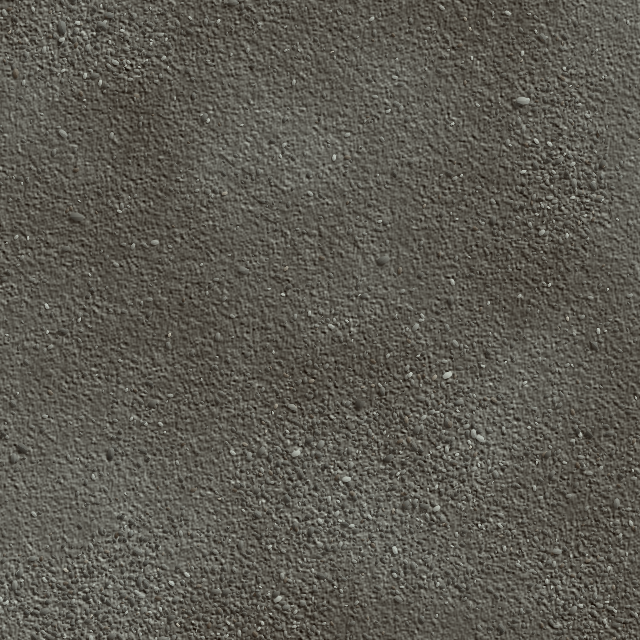
This texture is drawn by a Shadertoy shader. Its source:

```glsl
// Weathered dirt ground: fine embossed grit with soft stains, patches of
// loose gravel, sparse larger pebbles and a few thin cracks.
// Stones are jittered grid cells, each lit from one side with a small shadow.

#define DARK_EARTH  vec3(0.23, 0.21, 0.18)
#define PALE_STONE  vec3(0.66, 0.67, 0.63)
#define LIGHT_DIR   vec2(0.6, 0.8)
#define BASE_TONE   0.30
#define GRIT_SCALE  195.0
#define GRIT_RELIEF 1.0
#define GRAVEL_SCALE 125.0
#define STAIN_DEPTH 0.40
#define CRACK_COUNT 3

float hash12(vec2 p) {
    vec3 q = fract(p.xyx * 0.1031);
    q += dot(q, q.yzx + 33.33);
    return fract((q.x + q.y) * q.z);
}

vec2 hash22(vec2 p) {
    vec3 q = fract(p.xyx * vec3(0.1031, 0.1030, 0.0973));
    q += dot(q, q.yzx + 33.33);
    return fract((q.xx + q.yz) * q.zy);
}

float noise(vec2 p) {
    vec2 i = floor(p), f = fract(p);
    f = f * f * (3.0 - 2.0 * f);
    return mix(mix(hash12(i), hash12(i + vec2(1, 0)), f.x),
               mix(hash12(i + vec2(0, 1)), hash12(i + 1.0), f.x), f.y);
}

float fbm(vec2 p) {
    float sum = 0.0, amp = 0.5;
    for (int i = 0; i < 5; i++) {
        sum += amp * noise(p);
        p = mat2(1.6, 1.2, -1.2, 1.6) * p + 7.3;
        amp *= 0.5;
    }
    return sum / 0.97;
}

// Height of the packed fine grit, on turned grids to hide their axes
float gritHeight(vec2 p) {
    vec2 q = mat2(0.8, 0.6, -0.6, 0.8) * p * GRIT_SCALE + 200.0;
    return 0.55 * noise(q) + 0.45 * noise(mat2(1.5, -0.8, 0.8, 1.5) * q + 19.0);
}

float blob(vec2 p, vec2 centre, vec2 size) {
    vec2 d = (p - centre) / size;
    return exp(-dot(d, d));
}

// Where loose gravel gathers, 0 to 1
float gravelMask(vec2 p) {
    float spread = blob(p, vec2(0.18, 0.97), vec2(0.20, 0.09))
                 + blob(p, vec2(0.88, 0.69), vec2(0.10, 0.14))
                 + blob(p, vec2(0.60, 0.27), vec2(0.32, 0.17))
                 + blob(p, vec2(0.20, 0.03), vec2(0.30, 0.12))
                 + 0.6 * blob(p, vec2(0.90, 0.08), vec2(0.14, 0.14));
    return smoothstep(0.42, 0.98, 0.55 * spread + 0.8 * fbm(p * 10.0 + 3.0));
}

// Draws one layer of scattered stones over the tone; returns a warm tint
float addStones(inout float tone, vec2 p, float scale, float density, float size) {
    vec2 g = p * scale, cell = floor(g);
    float blur = 0.06 + 0.35 * scale / (iResolution.y * size);
    float warmth = 0.0;
    for (int k = 0; k < 9; k++) {
        vec2 id = cell + vec2(k % 3, k / 3) - 1.0;
        vec2 seed = id + scale * 1.7;
        if (hash12(seed + 5.1) > density) continue;
        vec2 a = hash22(seed), b = hash22(seed + 41.7);
        float turn = 6.283 * b.x;
        mat2 spin = mat2(cos(turn), sin(turn), -sin(turn), cos(turn));
        vec2 q = (g - id - 0.1 - 0.8 * a) / (size * mix(0.55, 1.25, b.y * b.y));
        vec2 s = spin * q * vec2(0.8, 1.25);
        vec2 t = spin * (q + LIGHT_DIR * 0.7) * vec2(0.8, 1.25);
        // Angular outline: a box cut by a skewed diamond
        float d = max(max(abs(s.x), abs(s.y)), 0.72 * abs(s.x + 0.3 * s.y) + 0.72 * abs(s.y));
        float shade = 1.0 - smoothstep(0.6, 1.3, length(t));
        float cover = 1.0 - smoothstep(1.0 - blur, 1.0 + blur, d);
        float pale = hash12(seed + 77.3);
        // Two facets meet along the stone's long axis
        float facet = dot(q, LIGHT_DIR) + 0.3 * sign(s.y) * dot(spin * LIGHT_DIR, vec2(0, 1));
        float face = 0.36 + 0.30 * (pale - 0.5) + 0.55 * pow(pale, 8.0) + 0.32 * facet;
        tone = mix(tone, -0.25, 0.65 * shade);
        tone = mix(tone, face, cover);
        warmth = mix(warmth, step(0.95, a.x) - 0.2, cover);
    }
    return warmth;
}

// Thin wavering cracks, broken along their length
float cracks(vec2 p) {
    float dark = 0.0;
    for (int i = 0; i < CRACK_COUNT; i++) {
        vec2 h = hash22(vec2(i, 9.0) * 3.1);
        vec2 d = p - mix(vec2(0.27, 0.58), vec2(0.50, 0.76), h);
        d = mat2(0.8, 0.6, -0.6, 0.8) * d;
        d.y += 0.006 * (noise(d.xx * 70.0 + h * 30.0) - 0.5);
        float body = 1.0 - smoothstep(0.02, 0.055, abs(d.x));
        body *= smoothstep(0.25, 0.5, noise(d.xx * 90.0 + h * 70.0));
        dark += body * (1.0 - smoothstep(0.0005, 0.0025, abs(d.y)));
    }
    return min(dark, 1.0);
}

void mainImage(out vec4 fragColor, in vec2 fragCoord) {
    vec2 p = fragCoord / iResolution.y;
    float gravel = gravelMask(p);

    // Stained ground with embossed grit, rougher in places
    float stain = fbm(p * 5.0 + 11.0) - 0.5;
    float relief = gritHeight(p) - gritHeight(p + LIGHT_DIR * 0.0034);
    float rough = 0.65 + 0.5 * noise(p * 60.0) + 0.35 * gravel;
    float tone = BASE_TONE + STAIN_DEPTH * stain + 0.05 * gravel;
    tone += GRIT_RELIEF * relief * rough;
    tone += 0.16 * (fbm(p * 60.0) - 0.5);
    tone = mix(tone, -0.2, 0.6 * cracks(p));

    // Gravel first, then larger and rarer stones
    float warmth = addStones(tone, p, GRAVEL_SCALE, 0.07 + 0.58 * gravel, 0.42);
    warmth += addStones(tone, p, 75.0, 0.02 + 0.24 * gravel * gravel, 0.36);
    warmth += addStones(tone, p, 36.0, 0.012 + 0.03 * gravel, 0.24);

    vec3 color = mix(DARK_EARTH, PALE_STONE, clamp(tone, -0.35, 1.2));
    color += vec3(0.028, 0.0, -0.02) * (warmth - 0.5 * stain);
    fragColor = vec4(clamp(color, 0.0, 1.0), 1.0);
}
```
